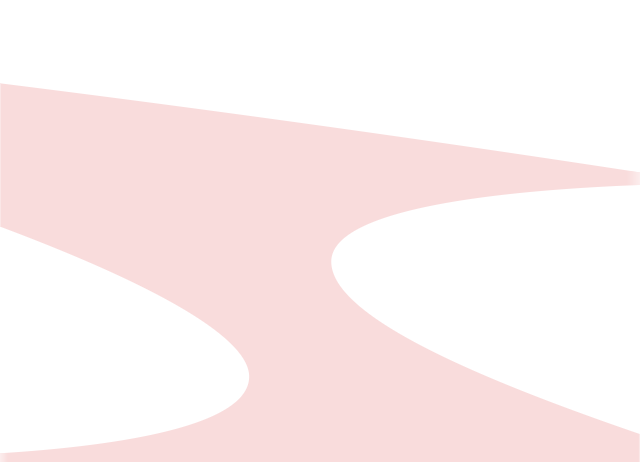
A Shadertoy shader for this background:

```glsl
// A pale pink band under a gently falling top edge, with two white lobes
// reaching in from the left and right sides. Each lobe is bounded by two cubic
// curves meeting at its tip; edges are smoothed by their distance in pixels.

#define PINK vec3(0.976, 0.863, 0.863)
#define WHITE vec3(1.0)
#define LEFT_TIP vec2(0.3893, 0.1849)
#define RIGHT_TIP vec2(0.5176, 0.4337)
#define TOP_EDGE vec3(0.8197, -0.1731, -0.0198)
#define SOLVE_STEPS 20

vec2 cubic(vec2 a, vec2 b, vec2 c, vec2 d, float t) {
    float s = 1.0 - t;
    return s * s * s * a + 3.0 * s * s * t * b + 3.0 * s * t * t * c + t * t * t * d;
}

vec2 cubicTangent(vec2 a, vec2 b, vec2 c, vec2 d, float t) {
    float s = 1.0 - t;
    return 3.0 * (s * s * (b - a) + 2.0 * s * t * (c - b) + t * t * (d - c));
}

// Signed distance in pixels to a curve that leaves the tip vertically;
// positive on the side of the curve with larger x.
float curveDistance(vec2 p, vec2 tip, float handleY, vec2 bend, vec2 end) {
    vec2 handle = vec2(tip.x, handleY);
    float heading = sign(end.y - tip.y);
    float low = 0.0, high = 1.0;
    for (int i = 0; i < SOLVE_STEPS; i++) {
        float mid = 0.5 * (low + high);
        float y = cubic(tip, handle, bend, end, mid).y;
        if ((p.y - y) * heading > 0.0) low = mid; else high = mid;
    }
    float t = 0.5 * (low + high);
    vec2 tangent = cubicTangent(tip, handle, bend, end, t) * iResolution.xy;
    float gap = (p.x - cubic(tip, handle, bend, end, t).x) * iResolution.x;
    return gap * abs(tangent.y) / max(length(tangent), 1e-5);
}

float coverage(float pixels) {
    return clamp(pixels + 0.5, 0.0, 1.0);
}

float leftLobe(vec2 p) {
    float d = p.y > LEFT_TIP.y
        ? curveDistance(p, LEFT_TIP, 0.2822, vec2(0.195, 0.4085), vec2(0.0, 0.5095))
        : curveDistance(p, LEFT_TIP, 0.0839, vec2(0.208, 0.037), vec2(0.0, 0.0189));
    return coverage(-d);
}

float rightLobe(vec2 p) {
    float d = p.y > RIGHT_TIP.y
        ? curveDistance(p, RIGHT_TIP, 0.5365, vec2(0.729, 0.585), vec2(1.0, 0.5996))
        : curveDistance(p, RIGHT_TIP, 0.3165, vec2(0.742, 0.183), vec2(1.0, 0.0604));
    return coverage(d);
}

// White area above the slightly bowed top edge
float topArea(vec2 p) {
    float edge = TOP_EDGE.x + p.x * (TOP_EDGE.y + p.x * TOP_EDGE.z);
    float slope = TOP_EDGE.y + 2.0 * TOP_EDGE.z * p.x;
    float steepness = length(vec2(1.0, slope * iResolution.y / iResolution.x));
    return coverage((p.y - edge) * iResolution.y / steepness);
}

void mainImage(out vec4 fragColor, in vec2 fragCoord) {
    vec2 p = fragCoord / iResolution.xy;
    float white = max(topArea(p), max(leftLobe(p), rightLobe(p)));
    fragColor = vec4(mix(PINK, WHITE, white), 1.0);
}
```
